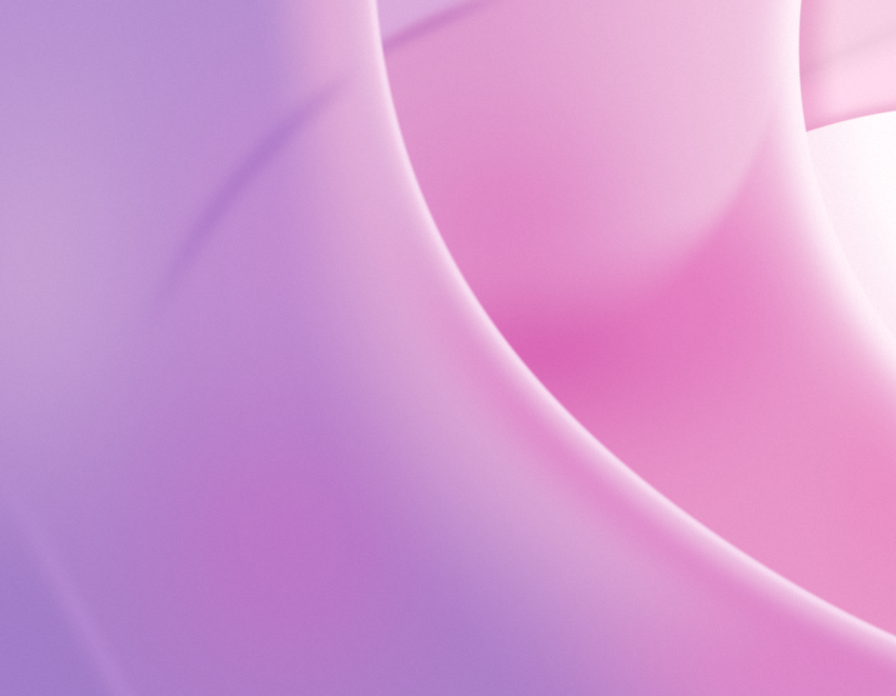
Give the GLSL for this background, as a Shadertoy shader.

```glsl
// Soft overlapping petals in lilac, magenta and white.
// Two curved rims split the canvas into three sheets; each sheet is shaded
// by its distance to a rim, with broad Gaussian glows and faint folds.

// Elliptical Gaussian glow, 1 at its centre
float glow(vec2 p, vec2 centre, vec2 radius) {
    vec2 q = (p - centre) / radius;
    return exp(-dot(q, q));
}

// Gaussian ridge around zero
float ridge(float d, float width) {
    return exp(-d * d / (width * width));
}

float hash(vec2 p) {
    vec3 q = fract(vec3(p.xyx) * 0.1031);
    q += dot(q, q.yzx + 33.33);
    return fract((q.x + q.y) * q.z);
}

// Signed distance to the long rim, positive on its left; y holds the angle along it
vec2 longRim(vec2 p) {
    vec2 q = vec2(1.703, 1.181) - p;
    float angle = atan(q.y, q.x);
    float radius = 1.177 + 0.013 * sin(5.6 * (angle - 0.155));
    return vec2(length(q) - radius, angle);
}

// Lilac sheet left of the long rim
vec3 outerSheet(vec2 p, float d, float angle, float fold) {
    vec3 col = mix(vec3(0.66, 0.50, 0.79), vec3(0.71, 0.56, 0.82), smoothstep(0.0, 0.9, p.y));
    col = mix(col, vec3(0.79, 0.64, 0.84), 0.85 * glow(p, vec2(0.05, 0.62), vec2(0.20, 0.28)));
    col = mix(col, vec3(0.75, 0.46, 0.78), 0.85 * glow(p, vec2(0.42, 0.23), vec2(0.22, 0.26)));
    col = mix(col, vec3(0.78, 0.55, 0.82), 0.8 * glow(p, vec2(0.40, 0.66), vec2(0.17, 0.25)));

    // Bluer corner behind a faint diagonal crease
    float crease = p.x - 0.017 - 0.54 * (0.28 - p.y);
    float low = smoothstep(0.36, 0.1, p.y);
    col = mix(col, vec3(0.62, 0.48, 0.78), 0.6 * low * smoothstep(0.01, -0.04, crease));
    col += 0.025 * low * ridge(crease - 0.01, 0.018);

    // Pale swell beside the rim, then a magenta trough lower down
    float reach = mix(0.12, 0.30, smoothstep(0.2, 0.75, angle));
    float swell = 1.0 - smoothstep(0.06, 0.06 + reach, d);
    col = mix(col, vec3(0.88, 0.66, 0.84), 0.95 * swell);
    float trough = smoothstep(0.35, 0.75, angle) * ridge(d - 0.045, 0.045);
    col = mix(col, vec3(0.88, 0.53, 0.79), 0.8 * trough);
    col = mix(col, vec3(0.87, 0.51, 0.78), 0.85 * glow(p, vec2(1.17, 0.03), vec2(0.30, 0.14)));

    // Arched fold
    float fade = smoothstep(0.48, 0.72, p.y) * smoothstep(0.02, 0.09, d);
    col -= vec3(0.05, 0.06, 0.025) * fade * ridge(fold + 0.01, 0.018);

    // Lit rim, broadening along its lower half
    float width = mix(0.018, 0.027, smoothstep(0.4, 1.0, angle));
    col = mix(col, vec3(0.91, 0.78, 0.90), 0.5 * ridge(d, 0.06) * smoothstep(0.6, 0.2, angle));
    col = mix(col, vec3(0.94, 0.77, 0.89), 0.85 * ridge(d - 0.008, width));
    return mix(col, vec3(0.98, 0.89, 0.96), 0.75 * ridge(d - 0.004, 0.007));
}

// Pink sheet between the rims
vec3 middleSheet(vec2 p, float fold) {
    vec3 upper = mix(vec3(0.87, 0.61, 0.81), vec3(0.94, 0.75, 0.87), smoothstep(0.62, 1.12, p.x));
    upper = mix(upper, vec3(0.88, 0.51, 0.77), 0.8 * glow(p, vec2(0.73, 0.67), vec2(0.17, 0.17)));

    vec3 lower = mix(vec3(0.91, 0.59, 0.79), vec3(0.93, 0.66, 0.83), smoothstep(0.3, 0.7, p.y));
    lower = mix(lower, vec3(0.85, 0.40, 0.71), glow(p, vec2(0.79, 0.52), vec2(0.25, 0.16)));
    lower = mix(lower, vec3(0.90, 0.49, 0.76), 0.75 * glow(p, vec2(1.00, 0.58), vec2(0.15, 0.14)));
    lower = mix(lower, vec3(0.92, 0.54, 0.77), 0.7 * glow(p, vec2(1.28, 0.36), vec2(0.09, 0.20)));

    // Shadow boundary that sharpens as it climbs to the right
    float u = clamp(p.x - 0.8, 0.0, 0.5);
    float edge = p.y - (0.58 + 0.3 * u + 60.0 * pow(u, 5.0));
    float soft = mix(0.10, 0.03, smoothstep(0.85, 1.07, p.x));
    vec3 col = mix(lower, upper, smoothstep(-soft, soft, edge));

    // Continuation of the arched fold in the top corner
    float top = smoothstep(0.88, 0.95, p.y) * smoothstep(0.76, 0.62, p.x);
    col = mix(col, vec3(0.86, 0.67, 0.86), top * smoothstep(0.0, 0.02, fold));
    return mix(col, vec3(0.78, 0.50, 0.77), 0.75 * top * ridge(fold, 0.013));
}

// White heart inside the short rim, with pink folds above it
vec3 innerSheet(vec2 p, float e, float px) {
    float u = p.x - 1.163;
    vec3 white = mix(vec3(0.99, 0.92, 0.96), vec3(1.0, 0.98, 0.99), smoothstep(0.0, 0.1, -e));
    float lip = p.y - (0.812 + 0.32 * u - 0.7 * u * u);
    vec3 pink = mix(vec3(0.92, 0.66, 0.81), vec3(0.97, 0.82, 0.90), smoothstep(0.0, 0.06, -e));
    float pleat = p.y - (0.89 + 0.45 * u);
    pink += 0.03 * smoothstep(-0.015, 0.005, -pleat) - 0.03 * ridge(pleat, 0.02);
    pink = mix(pink, vec3(0.91, 0.62, 0.78), 0.6 * ridge(lip, 0.014));
    return mix(white, pink, smoothstep(-px, px, lip));
}

void mainImage(out vec4 fragColor, in vec2 fragCoord) {
    vec2 p = fragCoord / iResolution.y;
    float px = 1.5 / iResolution.y;
    vec2 rim = longRim(p);
    float e = length(p - vec2(1.844, 0.93)) - 0.696;
    float fold = length(p - vec2(0.964, 0.223)) - 0.818;

    // Middle sheet, its bright right border and the heart beyond
    vec3 col = middleSheet(p, fold);
    col = mix(col, vec3(0.96, 0.81, 0.90), 0.7 * ridge(max(e, 0.0), 0.085));
    col = mix(col, vec3(1.0, 0.95, 0.98), 0.95 * ridge(max(e, 0.0), 0.038));
    col = mix(col, innerSheet(p, e, px), smoothstep(px, -px, e));

    // Outer sheet overlaps along the long rim
    vec3 outer = outerSheet(p, max(rim.x, 0.0), rim.y, fold);
    col = mix(col, outer, smoothstep(-2.0 * px, px, rim.x));

    // Fine grain
    col += 0.012 * (hash(floor(p * 400.0)) - 0.5);
    fragColor = vec4(clamp(col, 0.0, 1.0), 1.0);
}
```
